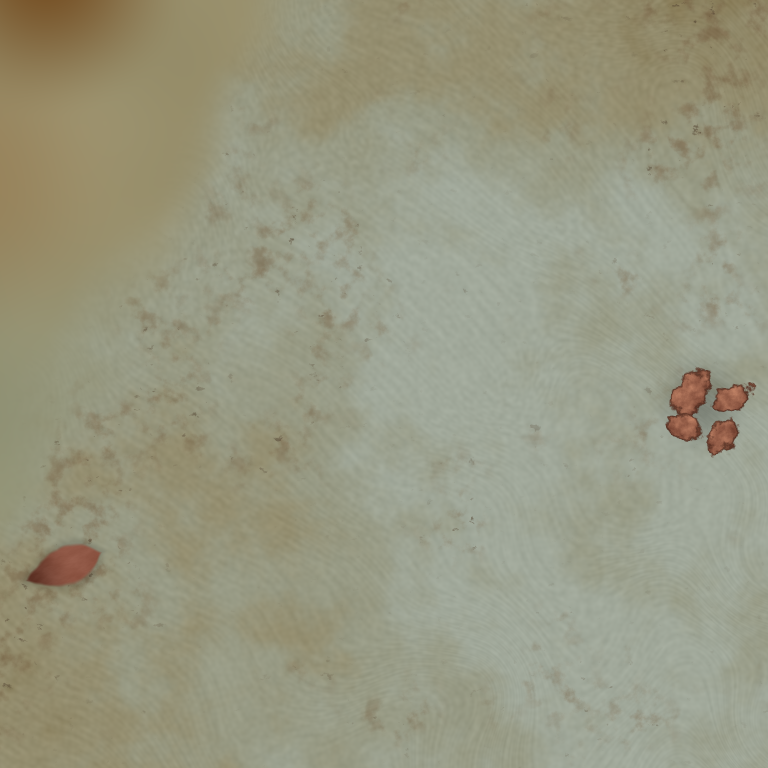
This texture is drawn by a WebGL 1 fragment shader. Its source:

```glsl
precision highp float;
// Weathered grey-green plaster with olive stains, brown specks and a blurred
// warm corner, plus one small leaf and a cluster of rusty flakes.
// Stains come from layered gradient noise; the debris from distance functions.
uniform vec2 u_resolution;

vec2 gradientAt(vec2 cell) {
  vec3 h = fract(cell.xyx * vec3(0.1031, 0.1030, 0.0973));
  h += dot(h, h.yzx + 33.33);
  float angle = 6.2832 * fract((h.x + h.y) * h.z);
  return vec2(cos(angle), sin(angle));
}

float gradientNoise(vec2 p) {
  vec2 i = floor(p), f = p - i;
  vec2 u = f * f * f * (f * (f * 6.0 - 15.0) + 10.0);
  vec2 e = vec2(1.0, 0.0);
  float low = mix(dot(gradientAt(i), f), dot(gradientAt(i + e), f - e), u.x);
  float high = mix(dot(gradientAt(i + e.yx), f - e.yx),
                   dot(gradientAt(i + 1.0), f - 1.0), u.x);
  return mix(low, high, u.y);
}

float fbm(vec2 p) {
  float sum = 0.0, amplitude = 0.6;
  for (int i = 0; i < 5; i++) {
    sum += amplitude * gradientNoise(p);
    p = mat2(1.6, 1.2, -1.2, 1.6) * p + 17.3;
    amplitude *= 0.52;
  }
  return sum;
}

vec2 rotate(vec2 p, float a) {
  return vec2(cos(a) * p.x + sin(a) * p.y, cos(a) * p.y - sin(a) * p.x);
}

float glow(vec2 p, vec2 center, float radius) {
  return 1.0 - smoothstep(0.0, radius, length(p - center));
}

// Pale grey-green through tan to dark olive
vec3 plasterColor(float stain) {
  vec3 c = mix(vec3(0.63, 0.66, 0.605), vec3(0.595, 0.605, 0.52), smoothstep(0.0, 0.38, stain));
  c = mix(c, vec3(0.58, 0.555, 0.435), smoothstep(0.35, 0.72, stain));
  return mix(c, vec3(0.51, 0.45, 0.30), smoothstep(0.70, 1.2, stain));
}

vec3 sharpPlaster(vec2 p, float edge) {
  float band = exp(-pow(abs(edge - 0.11) / 0.10, 2.0));
  float corner = glow(p, vec2(1.02, 1.02), 0.5);
  float stain = 0.13 + 0.42 * smoothstep(0.68, 1.02, p.y) + 0.42 * corner
    + 0.50 * glow(p, vec2(0.12, 0.08), 0.62) + 0.16 * band
    + 0.65 * fbm(p * 4.0 + 3.0) + 0.32 * fbm(p * 15.0 + 41.0);
  vec3 c = plasterColor(stain);

  // Brown mottling and scattered dark crumbs
  float zone = smoothstep(0.02, 0.5, fbm(p * 6.0 + 9.0) + 0.32 * band + 0.45 * corner);
  float mottle = smoothstep(-0.05, 0.42, fbm(p * 34.0 + 5.0));
  c = mix(c, vec3(0.46, 0.37, 0.26), 0.55 * zone * mottle);
  float crumbs = smoothstep(0.30, 0.46, fbm(p * vec2(48.0, 62.0) + 70.0));
  c = mix(c, vec3(0.33, 0.27, 0.20), 0.6 * crumbs * (0.12 + 0.88 * zone));

  // Faint diagonal scratches and fine grain
  vec2 fiber = rotate(p, -0.65 + 0.5 * gradientNoise(p * 5.0));
  c += 0.030 * gradientNoise(fiber * vec2(35.0, 150.0));
  return c + 0.022 * gradientNoise(p * 130.0);
}

vec3 blurredPlaster(vec2 p) {
  vec3 c = mix(vec3(0.57, 0.575, 0.46), vec3(0.595, 0.56, 0.42), smoothstep(0.45, 0.75, p.y));
  c += 0.045 * gradientNoise(p * 5.0 + 2.0);
  c = mix(c, vec3(0.60, 0.48, 0.31), 0.55 * glow(p, vec2(-0.04, 0.77), 0.24));
  return mix(c, vec3(0.46, 0.31, 0.14), glow(p, vec2(0.06, 1.04), 0.20));
}

vec3 addLeaf(vec3 c, vec2 p) {
  vec2 q = rotate(p - vec2(0.083, 0.262), 0.36);
  float t = q.x / 0.052;
  float width = 0.024 * (1.0 - t * t) * (1.0 + 0.3 * t);
  float d = max(abs(q.y) - width, abs(q.x) - 0.052) + 0.003 * gradientNoise(p * 60.0);
  c *= 1.0 - 0.16 * (1.0 - smoothstep(-0.004, 0.015, d));
  vec3 leaf = mix(vec3(0.37, 0.20, 0.15), vec3(0.56, 0.34, 0.27), smoothstep(-1.0, 0.2, t));
  leaf += 0.07 * fbm(q * vec2(35.0, 90.0));
  return mix(c, leaf, 1.0 - smoothstep(-0.003, 0.003, d));
}

vec3 addFlakes(vec3 c, vec2 p) {
  vec2 center = vec2(0.922, 0.462);
  float ragged = 0.018 * fbm(p * 45.0 + 8.0);
  c *= 1.0 - 0.22 * glow(p, center + vec2(-0.008, 0.012), 0.075);
  for (int i = 0; i < 4; i++) {
    float k = float(i), angle = 0.65 + 1.55 * k;
    vec2 q = p - center - vec2(0.038, 0.032) * vec2(cos(angle), sin(angle));
    q = rotate(q, 0.45 + 0.8 * sin(k * 2.4));
    float d = length(q * vec2(0.75, 1.15)) - 0.020 - 0.004 * sin(k * 2.0) + ragged;
    float light = 0.55 + 12.0 * q.y + 0.9 * fbm(q * 70.0 + k * 7.0);
    vec3 flake = mix(vec3(0.43, 0.24, 0.18), vec3(0.74, 0.50, 0.39), clamp(light, 0.0, 1.0));
    flake = mix(flake, vec3(0.25, 0.13, 0.09), 0.75 * smoothstep(-0.005, 0.0, d));
    c = mix(c, flake, 1.0 - smoothstep(-0.0015, 0.002, d));
  }
  return c;
}

void main() {
  vec2 p = gl_FragCoord.xy / u_resolution;
  // Signed distance from the slanted limit of focus, positive to the right
  float edge = dot(p - vec2(0.20, 0.71), vec2(0.876, -0.482));
  float focus = smoothstep(-0.05, 0.06, edge + 0.06 * gradientNoise(p * 7.0));
  vec3 c = mix(blurredPlaster(p), sharpPlaster(p, edge), focus);
  c = addFlakes(addLeaf(c, p), p);
  gl_FragColor = vec4(c, 1.0);
}
```
